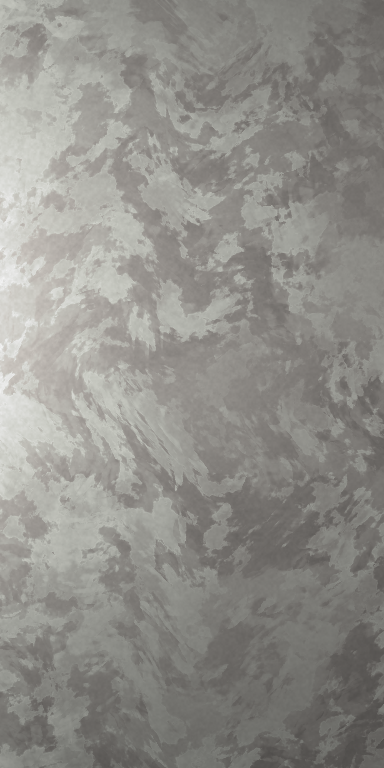
Write a Shadertoy shader that draws this texture.

```glsl
const vec2  GLOW_POS      = vec2(0.0, 1.22);   // canvas widths
const float GLOW_FALLOFF  = 1.1;
const float AMBIENT       = 0.325;
const float GLOW_GAIN     = 0.51;
const float HOTSPOT_GAIN  = 0.03;
const vec2  SWIRL_CENTRE  = vec2(0.55, 0.95);
const float ANGLE_SPREAD  = 2.0;
const vec2  STROKE_SIZE   = vec2(0.74, 0.32);  // in cells
const float STROKE_SCALE  = 3.2;               // cells across the canvas
const int   STROKE_LAYERS = 4;
const float BRISTLES      = 90.0;              // across the canvas
const float STROKE_DEPTH  = 0.075;
const float FILM_DEPTH    = 0.045;
const float FLAKE_DEPTH   = 0.048;
const float RIDGE_DEPTH   = 0.035;
const float GRAIN_DEPTH   = 0.05;
const vec3  WARM_TINT     = vec3(1.025, 0.995, 0.965);
const vec3  COOL_TINT     = vec3(1.000, 1.008, 0.968);

float hash(vec2 p) {
    vec3 q = fract(vec3(p.xyx) * 0.1031);
    q += dot(q, q.yzx + 33.33);
    return fract((q.x + q.y) * q.z);
}

float noise(vec2 p) {
    vec2 i = floor(p), f = fract(p);
    f = f * f * (3.0 - 2.0 * f);
    return mix(mix(hash(i), hash(i + vec2(1, 0)), f.x),
               mix(hash(i + vec2(0, 1)), hash(i + vec2(1, 1)), f.x), f.y);
}

mat2 rotation(float a) {
    return mat2(cos(a), sin(a), -sin(a), cos(a));
}

// Signed fractal noise, roughly -1 to 1
float fbm(vec2 p) {
    float sum = 0.0, amp = 0.8;
    for (int i = 0; i < 5; i++) {
        sum += amp * (noise(p) - 0.5);
        p = rotation(0.6) * p * 2.03 + 17.0;
        amp *= 0.62;
    }
    return sum;
}

// Layered sines bend the domain like a hand-drawn trowel.
vec2 sineWarp(vec2 p) {
    for (float k = 1.0; k < 5.0; k++)
        p += 0.036 / k * sin(p.yx * k * 5.3 + vec2(1.7, 4.1) * k);
    return p;
}

// One layer of overlapping trowel strokes, one per cell, signed tone
float trowelStrokes(vec2 p, float scale, float seed) {
    float tone = 0.0;
    vec2 cell = floor(p * scale);
    float ragged = fbm(p * scale * 2.6 + seed);
    for (int j = -1; j <= 1; j++)
    for (int i = -1; i <= 1; i++) {
        vec2 id = cell + vec2(i, j);
        vec2 key = id + seed;
        vec2 jitter = 0.5 + 0.6 * (vec2(hash(key), hash(key + 41.3)) - 0.5);
        vec2 centre = id + jitter;
        vec2 fromSwirl = centre / scale - SWIRL_CENTRE;
        float angle = atan(fromSwirl.x, -fromSwirl.y)
                    + ANGLE_SPREAD * (hash(key + 7.7) - 0.5);
        vec2 q = (p * scale - centre) * rotation(angle);
        q.y += (hash(key + 23.1) - 0.5) * 0.9 * q.x * q.x;

        // Bristle lines run along the stroke and break up its rim.
        vec2 lines = q / scale * BRISTLES * vec2(0.13, 1.0);
        float bristle = noise(lines + key * 9.0) - 0.5;
        float inside = 1.0 - length(q / STROKE_SIZE) + ragged * 0.6 + bristle * 0.7;
        float mask = smoothstep(0.0, 0.18, inside);
        float opacity = mix(0.4, 0.95, hash(key + 61.9));
        float strokeTone = 2.0 * hash(key + 83.5) - 1.0 + 1.2 * bristle;
        tone = mix(tone, strokeTone, mask * opacity);
    }
    return tone;
}

float lighting(vec2 p) {
    float dy = p.y - GLOW_POS.y, dx = p.x - GLOW_POS.x;
    float glow = exp(-GLOW_FALLOFF * dx - 0.9 * dy * dy);
    float hotspot = exp(-6.0 * dx - 4.0 * dy * dy);
    return AMBIENT + GLOW_GAIN * glow + HOTSPOT_GAIN * hotspot;
}

void mainImage(out vec4 fragColor, in vec2 fragCoord) {
    vec2 p = fragCoord / iResolution.x;
    vec2 w = sineWarp(p);

    // Strokes from broad to fine
    float strokes = 0.0, scale = STROKE_SCALE, weight = 0.8;
    for (int n = 0; n < STROKE_LAYERS; n++) {
        strokes += weight * trowelStrokes(w, scale, float(n) * 57.0 + 11.0);
        scale *= 1.9;
        weight *= 0.92;
    }

    // Pale film and small flakes, both torn along the strokes
    float filmField = fbm(w * 6.0 + 5.0) + 0.24 * strokes + 0.12 * (0.5 - p.x);
    float film = smoothstep(-0.11, 0.11, filmField) - 0.5;
    float flakeField = fbm(w * 15.0 + 63.0) + 0.28 * strokes;
    float flakes = smoothstep(-0.09, 0.10, flakeField) - 0.5;
    float busy = mix(0.4, 1.6, smoothstep(0.3, 0.7, noise(w * 3.0 + 29.0)));

    // Thin pale ridges where the plaster lifted off the trowel
    float ridge = exp(-pow(abs(flakeField - 0.1) / 0.05, 2.0)) - 0.2;
    float tone = 2.0 * (film * FILM_DEPTH + flakes * busy * FLAKE_DEPTH)
               + ridge * busy * RIDGE_DEPTH
               + strokes * STROKE_DEPTH * 0.5 * (0.4 + 0.6 * busy);

    // Fine mineral grain; the glow washes relief out
    float grain = noise(p * 120.0) + 0.6 * noise(p * 230.0) - 0.8;
    float light = lighting(p);
    float relief = mix(1.1, 0.55, smoothstep(0.5, 0.82, light));
    float value = light * (1.0 + tone * relief + grain * GRAIN_DEPTH);

    float coolness = smoothstep(-0.15, 0.15, tone + 0.12 * (0.5 - p.x));
    vec3 colour = value * mix(WARM_TINT, COOL_TINT, coolness);
    colour = mix(colour, vec3(value), smoothstep(0.75, 0.95, value));
    fragColor = vec4(clamp(colour, 0.0, 1.0), 1.0);
}
```
